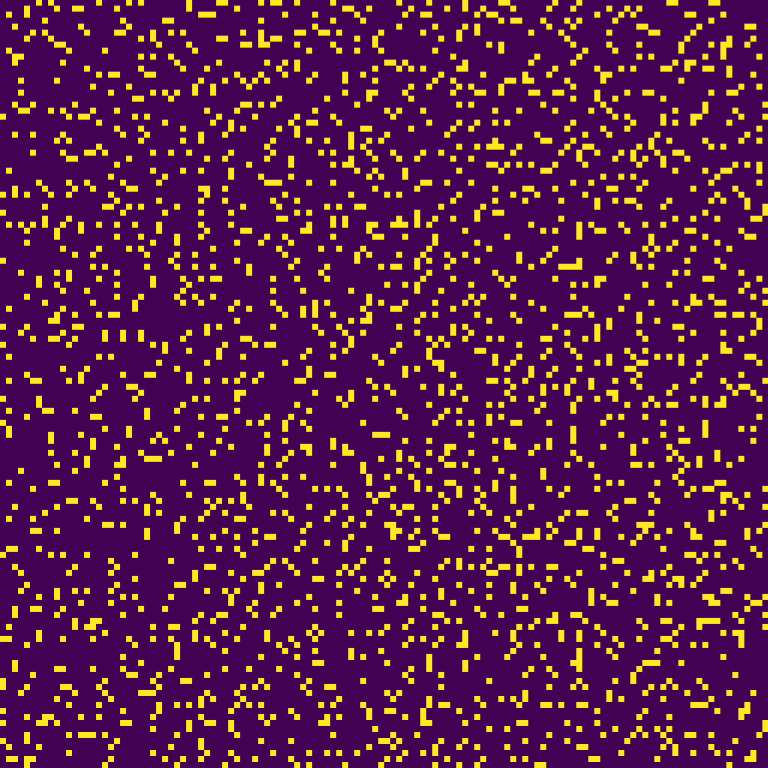
Reproduce this texture procedurally as a WebGL 2 fragment shader.

```glsl
#version 300 es
precision highp float;
precision highp int;

uniform vec2 u_resolution;
out vec4 fragColor;

const vec3 BACKGROUND = vec3(0.267, 0.002, 0.329);
const vec3 GRAIN = vec3(0.993, 0.908, 0.142);
const float CELLS = 127.94; // a little under 128, so cell edges drift softly

// Integer hash of a cell, 0 to 1
float hash(ivec2 cell) {
    uvec2 q = uvec2(cell + 64) * uvec2(1597u, 3571u);
    uint n = q.x ^ (q.y * 7919u);
    n = (n ^ (n >> 16)) * 0x7feb352du;
    n = (n ^ (n >> 15)) * 0x846ca68bu;
    n ^= n >> 16;
    return float(n >> 8) / 16777216.0;
}

// Chance of a grain, thinner toward the left side
float grainChance(float x) {
    return 0.153 - 0.04 * exp(-9.0 * x);
}

// 1 for a lit cell: gaps fill up and tight clumps are thinned out
float grain(ivec2 cell) {
    float own = hash(cell);
    float chance = grainChance(float(cell.x) / CELLS);
    if (own > chance + 0.06) return 0.0;

    float rivals = 0.0; // stronger cells in the inner ring
    float crowd = 0.0;  // likely grains in the outer ring
    for (int y = -2; y <= 2; y++) {
        for (int x = -2; x <= 2; x++) {
            if (x == 0 && y == 0) continue;
            float other = hash(cell + ivec2(x, y));
            if (max(abs(x), abs(y)) == 2) {
                crowd += step(other, chance);
            } else if (other < own) {
                rivals += x * y == 0 ? 1.0 : 0.7;
            }
        }
    }
    float limit = chance + 0.022 * (16.0 * chance - crowd);
    return own < limit && rivals < 1.8 ? 1.0 : 0.0;
}

// Box-filtered grid of square grains
float grainCoverage(vec2 p, vec2 pixel) {
    vec2 corner = floor(p + 0.5);
    vec2 t = clamp((p - corner) / pixel + 0.5, 0.0, 1.0);
    ivec2 c = ivec2(corner);
    float below = mix(grain(c - 1), grain(c + ivec2(0, -1)), t.x);
    float above = mix(grain(c + ivec2(-1, 0)), grain(c), t.x);
    return mix(below, above, t.y);
}

void main() {
    vec2 uv = gl_FragCoord.xy / u_resolution;
    float coverage = grainCoverage(uv * CELLS, CELLS / u_resolution);
    fragColor = vec4(mix(BACKGROUND, GRAIN, coverage), 1.0);
}
```
